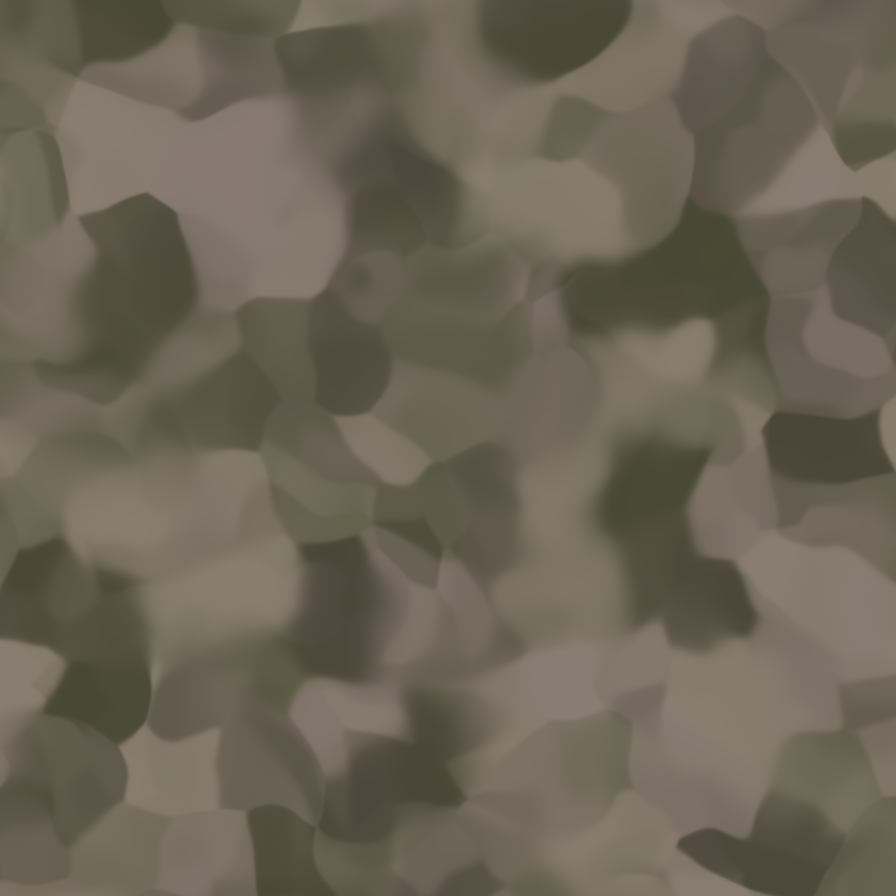
Write a Shadertoy shader that draws this texture.

```glsl
// Soft, blurred camouflage of olive and taupe patches with partly crisp edges.

float hash(vec2 p) {
    return fract(sin(dot(p, vec2(127.1, 311.7))) * 43758.5453);
}

float valueNoise(vec2 p) {
    vec2 cell = floor(p);
    vec2 f = fract(p);
    f = f * f * (3.0 - 2.0 * f);
    return mix(mix(hash(cell), hash(cell + vec2(1, 0)), f.x),
               mix(hash(cell + vec2(0, 1)), hash(cell + vec2(1, 1)), f.x), f.y);
}

vec2 warp(vec2 p) {
    return vec2(valueNoise(p), valueNoise(p + 37.4)) - 0.5;
}

// Blends random cell values; x is tone, y is tint. High sharpness gives crisp borders.
vec2 patches(vec2 p, float sharpness) {
    vec2 base = floor(p);
    vec2 sum = vec2(0.0);
    float total = 0.0;
    for (int y = -2; y <= 2; y++) {
        for (int x = -2; x <= 2; x++) {
            vec2 cell = base + vec2(x, y);
            vec2 site = cell + 0.05 + 0.9 * vec2(hash(cell), hash(cell + 19.7));
            vec2 d = p - site;
            float weight = exp(-sharpness * dot(d, d));
            sum += weight * vec2(pow(hash(cell + 53.2), 0.75), hash(cell + 81.6));
            total += weight;
        }
    }
    return sum / total;
}

void mainImage(out vec4 fragColor, in vec2 fragCoord) {
    vec2 uv = fragCoord / iResolution.y;

    // Bend the patches into rounded, irregular shapes
    vec2 p = uv + 0.07 * warp(uv * 9.0 + 5.0) + 0.025 * warp(uv * 21.0 + 11.0);

    // Focus varies from place to place
    float focus = smoothstep(0.3, 0.75, valueNoise(uv * 6.0 + 71.0));
    float fineFocus = smoothstep(0.35, 0.8, valueNoise(uv * 8.0 + 143.0));
    vec2 broad = patches(p * 10.5 + 3.0, mix(5.0, 32.0, focus));
    vec2 fine = patches(p * 17.0 + 60.0, mix(4.0, 16.0, fineFocus));
    vec2 blend = mix(broad, fine, 0.27);

    // Restore the contrast lost by blending, rolling off at both ends
    float tone = smoothstep(-0.12, 1.12, 0.56 + 1.45 * (blend.x - 0.57));
    vec3 color = mix(vec3(0.29, 0.28, 0.215), vec3(0.535, 0.49, 0.44), tone);

    // Drift between olive and pinkish taupe
    color += (blend.y - 0.5) * vec3(0.012, -0.012, 0.025);

    fragColor = vec4(color, 1.0);
}
```
